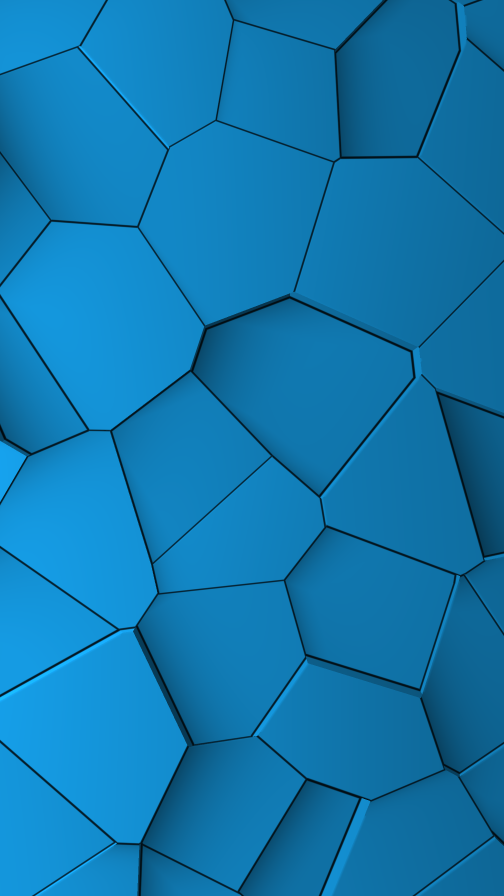
Reproduce this background procedurally as a WebGL 1 fragment shader.

```glsl
precision highp float;
// Raised blue slabs cut along Voronoi borders, lit from the left.
// Each cell has its own height: taller neighbours show a side wall where they
// face the view centre and drop a soft shadow where they block the light.

uniform vec2 u_resolution;

#define CELLS 3.7            // cells across the width
#define JITTER 0.96          // irregularity of the cell centres
#define LATTICE_TURN 0.75    // turn of the cell lattice, in radians
#define SEED 17.0
#define TINT vec3(0.092, 0.683, 1.0)
#define LIGHT_DIR vec2(-0.95, 0.30)
#define GAP_WIDTH 0.0085     // half width of the dark seams, in cells
#define WALL_DEPTH 0.11      // widest visible side wall, in cells
#define SHADOW_REACH 0.62    // shadow fall-off length, in cells
#define SHADOW_DEPTH 0.70
#define AA 3                 // supersamples per axis

vec2 hash2(vec2 cell) {
    vec2 q = vec2(dot(cell, vec2(127.1, 311.7)), dot(cell, vec2(269.5, 183.3)));
    return fract(sin(q + SEED) * 43758.5);
}

vec2 cellCentre(vec2 cell) {
    return cell + 0.5 + JITTER * (hash2(cell) - 0.5);
}

float cellHeight(vec2 cell) {
    return hash2(cell + 41.0).x;
}

vec2 toLattice(vec2 v) {
    float c = cos(LATTICE_TURN);
    float s = sin(LATTICE_TURN);
    return vec2(c * v.x + s * v.y, c * v.y - s * v.x);
}

vec2 nearestCell(vec2 p) {
    vec2 best = floor(p);
    float bestDist = 100.0;
    for (int j = -1; j <= 1; j++) {
        for (int i = -1; i <= 1; i++) {
            vec2 cell = floor(p) + vec2(float(i), float(j));
            vec2 r = cellCentre(cell) - p;
            float dist = dot(r, r);
            if (dist < bestDist) {
                bestDist = dist;
                best = cell;
            }
        }
    }
    return best;
}

// Brightness falling away from a lamp beyond the left edge.
float lampFalloff(vec2 uv) {
    float x = length(vec2(uv.x + 0.1, 0.4 * (uv.y - 0.45))) - 0.1;
    return 0.93 - 0.43 * x + 0.10 * x * x;
}

vec3 shade(vec2 uv, float aspect) {
    vec2 p = toLattice(uv * vec2(1.0, aspect) * CELLS);
    vec2 toView = 2.0 * toLattice((0.5 - uv) * vec2(1.0, aspect));
    vec2 light = toLattice(LIGHT_DIR);

    vec2 home = nearestCell(p);
    vec2 a = cellCentre(home) - p;
    float height = cellHeight(home);

    float shadow = 1.0;
    float seam = 100.0;       // signed distance to the foot of the closest wall
    float seamStep = 0.0;     // height difference across that seam
    vec2 seamNormal = vec2(1.0, 0.0);
    float edgeDist = 100.0;

    for (int j = -2; j <= 2; j++) {
        for (int i = -2; i <= 2; i++) {
            if (i == 0 && j == 0) continue;
            vec2 cell = home + vec2(float(i), float(j));
            vec2 b = cellCentre(cell) - p;
            vec2 n = normalize(b - a);
            float d = dot(0.5 * (a + b), n);
            float rise = cellHeight(cell) - height;

            // The wall belongs to the taller side and faces the lower one.
            float facing = clamp(dot(-n * sign(rise), toView), 0.0, 1.0);
            float foot = d - WALL_DEPTH * rise * facing;
            if (foot < seam) {
                seam = foot;
                seamStep = rise;
                seamNormal = n;
                edgeDist = d;
            }

            // Soft shadow from a taller neighbour on the lamp side.
            float block = max(rise, 0.0) * max(dot(n, light), 0.0);
            float fade = exp(-max(d, 0.0) / (SHADOW_REACH * block + 0.01));
            shadow = min(shadow, 1.0 - SHADOW_DEPTH * sqrt(block) * fade);
        }
    }

    // Slab top with a slight tilt of its own.
    vec2 tilt = hash2(home + 7.0) - 0.5;
    float lamp = lampFalloff(uv);
    float top = lamp * (1.0 + 0.07 * tilt.x - 0.07 * dot(tilt, a)) * shadow;

    // Thin bright rim on the taller side of edges that face the lamp.
    float lit = dot(seamNormal, light);
    float rim = 1.0 - smoothstep(0.0, 0.018, edgeDist);
    top += 0.10 * rim * max(lit, 0.0) * step(seamStep, 0.0);

    // Side wall between the edge and its foot.
    float wall = lamp * mix(0.42, 1.2, smoothstep(-0.5, 0.6, -lit));
    float value = seam < 0.0 ? wall : top;

    // Dark seam, finer and fainter between slabs of similar height.
    float drop = abs(seamStep);
    float width = GAP_WIDTH * (0.65 + 0.6 * drop);
    float gap = 1.0 - smoothstep(0.4 * width, 1.5 * width, abs(seam));
    value *= 1.0 - (0.72 + 0.18 * drop) * gap;
    return TINT * value;
}

void main() {
    float aspect = u_resolution.y / u_resolution.x;
    vec3 sum = vec3(0.0);
    for (int j = 0; j < AA; j++) {
        for (int i = 0; i < AA; i++) {
            vec2 offset = (vec2(float(i), float(j)) + 0.5) / float(AA) - 0.5;
            sum += shade((gl_FragCoord.xy + offset) / u_resolution, aspect);
        }
    }
    gl_FragColor = vec4(sum / float(AA * AA), 1.0);
}
```
